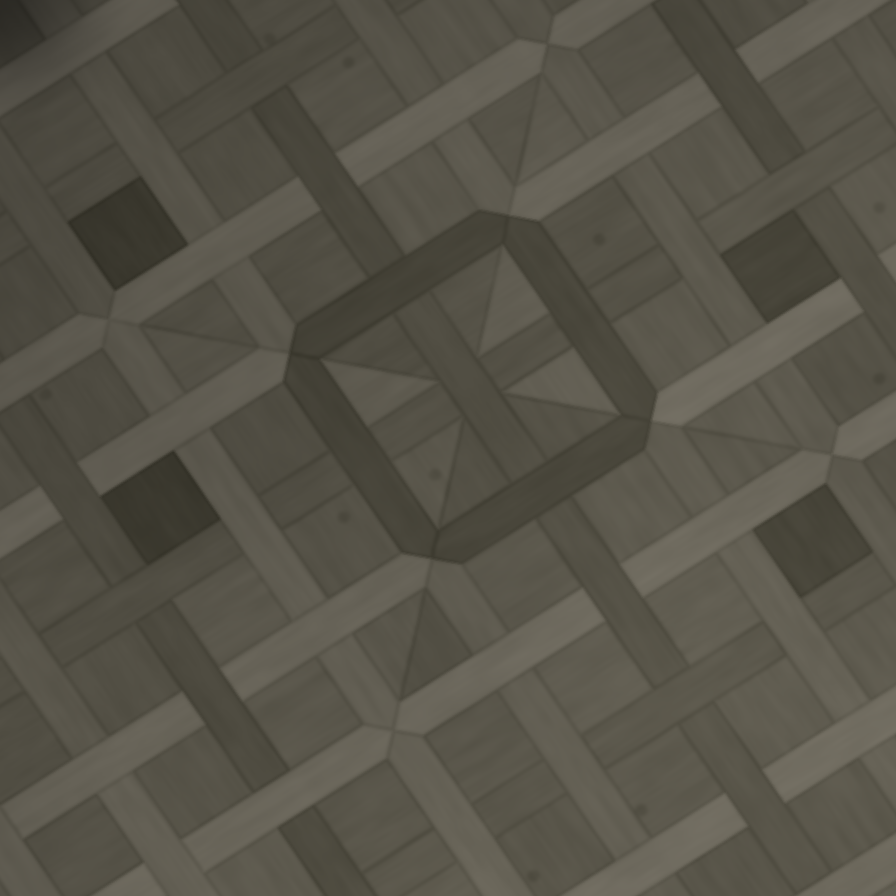
A three.js fragment shader for this texture:

```glsl
varying vec2 vUv;

#define CENTRE vec2(0.525, 0.568)
#define HALF_BAND 0.165
#define SEAM_WIDTH 0.032
#define SEAM_DEPTH 0.17
#define GRAIN 0.17
#define PIECE_VARIATION 0.13
#define KNOT_CHANCE 0.2
#define SOFTNESS 0.0014
#define DARK_WOOD vec3(0.215, 0.207, 0.165)
#define LIGHT_WOOD vec3(0.465, 0.447, 0.403)

float hash(vec2 p) {
  vec3 q = fract(vec3(p.xyx) * 0.1031);
  q += dot(q, q.yzx + 33.33);
  return fract((q.x + q.y) * q.z);
}

float noise(vec2 p) {
  vec2 i = floor(p);
  vec2 f = fract(p);
  f = f * f * (3.0 - 2.0 * f);
  return mix(mix(hash(i), hash(i + vec2(1.0, 0.0)), f.x),
             mix(hash(i + vec2(0.0, 1.0)), hash(i + 1.0), f.x), f.y);
}

// Canvas to lattice: x runs up right, y runs down right, one unit per band
vec2 toLattice(vec2 uv) {
  vec2 d = uv - CENTRE;
  return vec2(5.693 * d.x + 3.944 * d.y, 3.815 * d.x - 6.080 * d.y);
}

float woodGrain(vec2 p, bool alongX, float seed) {
  vec2 q = (alongX ? p : p.yx) + seed * 37.0 + 40.0;
  return 0.5 * noise(q * vec2(2.0, 13.0)) + 0.3 * noise(q * vec2(5.0, 36.0))
       + 0.2 * noise(q * 9.0) - 0.5;
}

// Tone of the woven floor, from dark wood at 0 to light wood at 1
float parquet(vec2 p) {
  vec2 node = floor(p + 0.5);
  vec2 f = p - node;
  vec2 side = abs(f);
  vec2 absNode = abs(node);
  vec2 edge = abs(side - HALF_BAND);
  vec2 cell = floor(p) + 0.5;
  float diagonal = abs(abs(p.x) - abs(p.y)) * 0.707;

  // Alternating weave, shifted along the frame and the outer corners
  bool shifted = (absNode.x == 1.0 && abs(p.y) < 1.0)
              || (absNode.x == 2.0 && abs(p.y) > 2.0);
  bool xOver = mod(node.x + node.y, 2.0) > 0.5 && !shifted;
  bool mitre = absNode.x == absNode.y && absNode.x > 0.5 && absNode.x < 2.5;
  bool inX = side.y < HALF_BAND;
  bool inY = side.x < HALF_BAND;
  bool crossing = inX && inY;
  bool alongX = inX;
  if (crossing) alongX = mitre ? side.x > side.y : xOver;

  float tone;
  float seam;
  vec2 id;
  if (inX || inY) {
    // Bands, two units long
    float row = alongX ? node.y : node.x;
    float along = alongX ? p.x : p.y;
    float offset = alongX ? 0.0 : (shifted ? 0.0 : 1.0);
    id = vec2(floor((along + row + offset) * 0.5), row + (alongX ? 50.0 : 90.0));
    bool frame = abs(row) == 1.0 && abs(along) < 1.0;
    tone = alongX ? 0.76 : 0.59;
    if (mod(row, 3.0) < 0.5) tone = alongX ? 0.47 : 0.36;
    if (frame) tone = 0.25;
    seam = alongX ? edge.y : edge.x;
    if (!crossing && !mitre && alongX != xOver)
      seam = min(seam, alongX ? edge.x : edge.y);
    if (crossing && mitre) seam = abs(side.x - side.y) * 0.707;
  } else {
    // Square panels, split along the diagonals
    id = cell + 150.0;
    seam = min(edge.x, edge.y);
    tone = 0.49;
    alongX = hash(id + 7.0) > 0.5;
    if (abs(cell.x) == abs(cell.y) && abs(cell.x) < 2.0) {
      bool outerHalf = abs(p.x) > abs(p.y);
      tone += (outerHalf ? 0.1 : -0.05) * (abs(cell.x) < 1.0 ? 1.0 : 0.4);
      id += outerHalf ? 20.0 : 0.0;
      seam = min(seam, diagonal);
    }
    // Four stained panels, placed by half turn
    vec2 turned = cell * sign(cell.x);
    if (turned == vec2(1.5, 2.5) || turned == vec2(2.5, 0.5)) tone = 0.15;
  }

  float seed = hash(id + 11.0);
  tone += (seed - 0.5) * PIECE_VARIATION;
  tone += woodGrain(p, alongX, seed) * GRAIN;

  // Scattered knots
  vec2 knotAt = 0.2 + 0.6 * vec2(hash(cell + 61.0), hash(cell + 83.0));
  float knot = 1.0 - smoothstep(0.02, 0.07, length(fract(p) - knotAt));
  tone -= 0.16 * knot * step(hash(cell + 35.0), KNOT_CHANCE);

  float wear = 0.6 + 0.6 * noise(p * 3.0 + 70.0);
  return tone - SEAM_DEPTH * wear * (1.0 - smoothstep(0.0, SEAM_WIDTH, seam));
}

void main() {
  // Average nearby samples for soft edges
  float tone = 0.0;
  for (int i = 0; i < 9; i++) {
    vec2 tap = vec2(mod(float(i), 3.0), floor(float(i) / 3.0)) - 1.0;
    tone += parquet(toLattice(vUv + tap * SOFTNESS)) / 9.0;
  }
  vec3 color = mix(DARK_WOOD, LIGHT_WOOD, clamp(tone, 0.0, 1.0));

  // Uneven room light and a dim upper left corner
  float light = 1.0 + 0.13 * (vUv.x - vUv.y) + 0.08 * (noise(vUv * 4.0 + 9.0) - 0.5);
  light *= 0.6 + 0.4 * smoothstep(0.0, 0.16, distance(vUv, vec2(0.0, 1.0)));
  gl_FragColor = vec4(color * light, 1.0);
}
```
